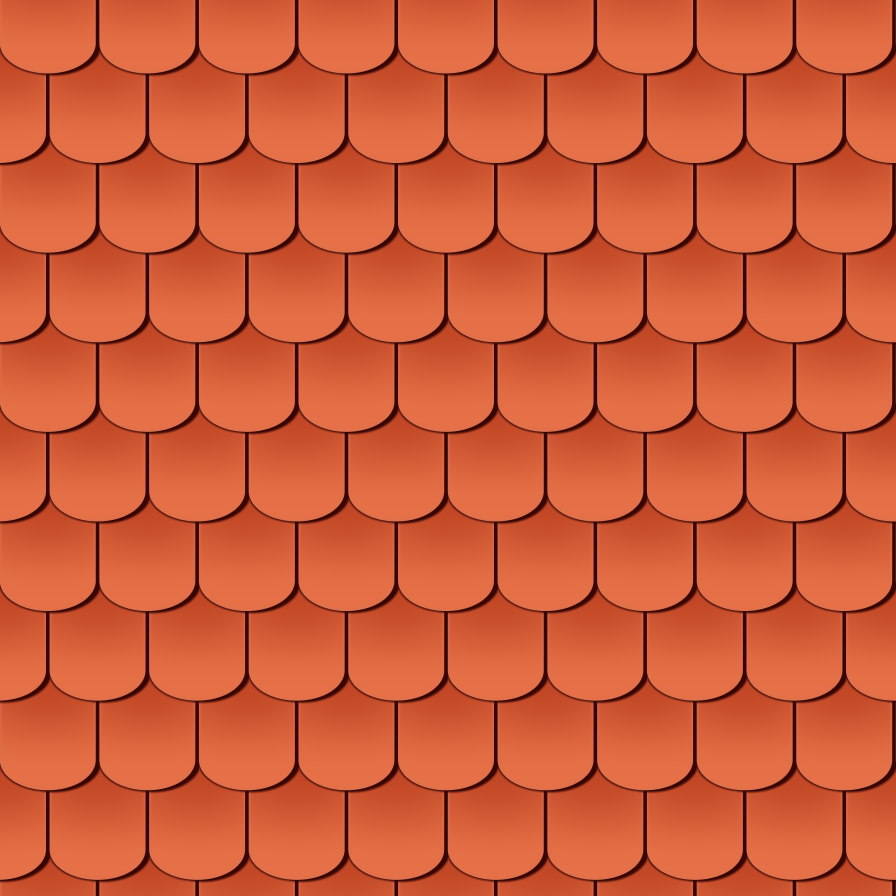
Write a Shadertoy shader that draws this pattern.

```glsl
// Roof of round-ended clay tiles: staggered rows are painted from the lowest up,
// each one first casting a shadow to the right, then covering the row beneath.
// Lengths are in tile widths; whole columns and an even row count make it wrap.

const float COLUMNS = 9.0;
const float ROWS = 10.0;
const vec2 ORIGIN = vec2(-0.02, 0.162);       // shift of the whole grid
const float HALF_WIDTH = 0.482;               // leaves a thin gap between tiles
const float ARC_HEIGHT = 0.305;               // height of the rounded end
const vec2 SHADOW_OFFSET = vec2(0.055, -0.02);
const float SHADOW_SOFTNESS = 0.014;
const float OUTLINE = 0.012;
const float RIM_WIDTH = 0.035;
const float RIM_STRENGTH = 0.6;

const vec3 CLAY_LIGHT = vec3(0.900, 0.440, 0.277);
const vec3 CLAY_DARK = vec3(0.755, 0.275, 0.145);
const vec3 RIM_COLOR = vec3(0.840, 0.450, 0.330);
const vec3 SHADOW_COLOR = vec3(0.220, 0.020, 0.010);

// Approximate distance to an upright strip with a half-ellipse at its foot.
float tileDistance(vec2 p) {
    vec2 radii = vec2(HALF_WIDTH, ARC_HEIGHT);
    vec2 q = vec2(abs(p.x), max(ARC_HEIGHT - p.y, 0.0)) / radii;
    float k = length(q);
    return (k - 1.0) * k / max(length(q / radii), 1e-4);
}

// Repeats a point across one row, with x centred on the nearest tile.
vec2 repeatAcross(vec2 p) {
    return vec2(fract(p.x) - 0.5, p.y);
}

// Clay darkens toward the covered top, most of all along the middle.
vec3 clayColor(vec2 p, float dist) {
    float shade = smoothstep(0.15, 1.08, p.y) * (1.0 - 1.1 * p.x * p.x);
    vec3 color = mix(CLAY_LIGHT, CLAY_DARK, shade);
    float rim = smoothstep(-RIM_WIDTH, 0.0, dist);
    return mix(color, RIM_COLOR, RIM_STRENGTH * rim);
}

void mainImage(out vec4 fragColor, in vec2 fragCoord) {
    float rowHeight = COLUMNS / ROWS;
    float pixel = COLUMNS / min(iResolution.x, iResolution.y);
    vec2 p = fragCoord / iResolution.xy * COLUMNS - ORIGIN;
    float row = floor(p.y / rowHeight);

    vec3 color = SHADOW_COLOR;
    for (int k = -1; k <= 1; k++) {
        float rowIndex = row + float(k);
        float stagger = 0.5 * (1.0 - mod(rowIndex, 2.0));
        vec2 local = vec2(p.x + stagger, p.y - rowIndex * rowHeight);
        vec2 tile = repeatAcross(local);
        float dist = tileDistance(tile);

        // Offset shadow joined with a fine dark outline
        float offsetDist = tileDistance(repeatAcross(local - SHADOW_OFFSET));
        float shadowDist = min(offsetDist, dist - OUTLINE);
        float softness = SHADOW_SOFTNESS + 0.5 * pixel;
        float shadow = 1.0 - smoothstep(-softness, softness, shadowDist);
        color = mix(color, SHADOW_COLOR, shadow);

        // Tile face
        float cover = clamp(0.5 - dist / pixel, 0.0, 1.0);
        color = mix(color, clayColor(tile, dist), cover);
    }
    fragColor = vec4(color, 1.0);
}
```
